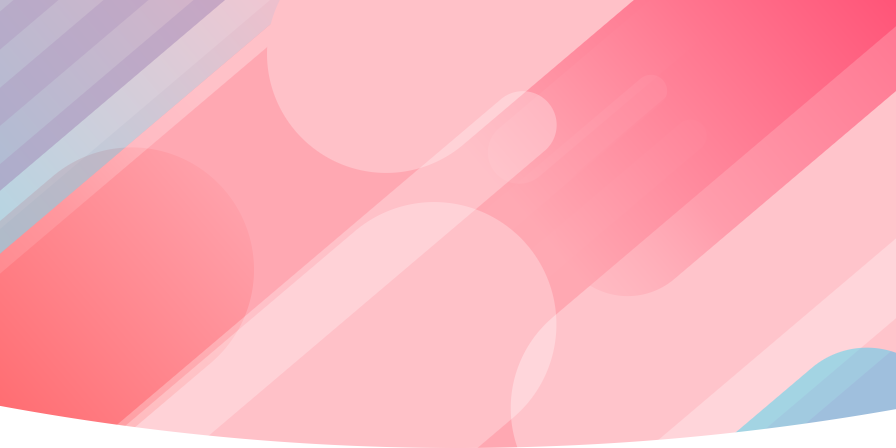
This background is drawn by a WebGL 1 fragment shader. Its source:

```glsl
precision highp float;
// Pastel backdrop of overlapping diagonal ribbons with rounded ends.
// Each ribbon is a half-infinite capsule, blended over a pink base with
// gradients running along the diagonal; a white curve trims the bottom.

uniform vec2 u_resolution;

const vec2 ALONG = vec2(0.763, 0.647);
const vec2 ACROSS = vec2(0.647, -0.763);
const vec3 WHITE = vec3(1.0);
const vec3 BASE_PINK = vec3(1.0, 0.66, 0.70);
const vec3 HOT_PINK = vec3(1.0, 0.33, 0.47);
const vec3 CORAL = vec3(1.0, 0.43, 0.45);
const vec3 SKY = vec3(0.64, 0.83, 0.89);
const vec3 DUSTY_ROSE = vec3(0.93, 0.76, 0.81);
const vec3 MAUVE = vec3(0.63, 0.54, 0.73);
const vec3 PERIWINKLE = vec3(0.62, 0.72, 0.86);
const float VEIL = 0.28;

// Distance to a ribbon with one round end, running from that end along dir.
float ribbon(vec2 p, vec2 end, float radius, vec2 dir) {
  vec2 q = p - end;
  return length(q - dir * max(dot(q, dir), 0.0)) - radius;
}

// Antialiased coverage of the inside of a distance field.
float fill(float d, float pixel) {
  return clamp(0.5 - d / pixel, 0.0, 1.0);
}

// Coverage of the strip between two values.
float strip(float v, float lo, float hi, float pixel) {
  return fill(max(lo - v, v - hi), pixel);
}

float ramp(float lo, float hi, float v) {
  return clamp((v - lo) / (hi - lo), 0.0, 1.0);
}

// Blue and mauve bands of the upper left corner.
vec3 coolBands(float along, float across, float pixel) {
  vec3 col = mix(SKY, DUSTY_ROSE, ramp(-0.35, 0.48, along));
  col = mix(col, WHITE, 0.12 * strip(across, 0.325, 0.39, pixel));
  float wave = abs(fract(across / 0.13 + 0.1) - 0.5) - 0.25;
  float stripe = fill(wave * 0.13, pixel);
  float tint = mix(0.27, 0.5, stripe) * fill(across - 0.325, pixel);
  return mix(col, MAUVE, tint);
}

// Blue ribbon with darker inner bands.
vec3 blueRibbon(float across, float pixel) {
  vec3 col = mix(SKY, PERIWINKLE, 0.35 * fill(1.836 - across, pixel));
  return mix(col, PERIWINKLE, 0.6 * fill(1.885 - across, pixel));
}

void main() {
  float pixel = 1.0 / u_resolution.y;
  vec2 p = gl_FragCoord.xy / u_resolution * vec2(2.0, 1.0);
  vec2 corner = p - vec2(0.0, 1.0);
  float along = dot(corner, ALONG);
  float across = dot(corner, ACROSS);
  vec3 col = BASE_PINK;

  // Wide hot ribbon towards the upper right.
  vec3 hot = mix(BASE_PINK, HOT_PINK, ramp(0.58, 1.53, along));
  col = mix(col, hot, fill(0.911 - across, pixel));

  // Faint highlights inside it.
  for (int i = 0; i < 2; i++) {
    vec2 end = vec2(1.453, 0.797) + float(i) * vec2(0.0885, -0.1);
    float glow = fill(ribbon(p, end, 0.036, -ALONG), pixel);
    col = mix(col, WHITE, 0.06 * glow * ramp(0.5, 1.0, along));
  }
  float inner = fill(ribbon(p, vec2(1.159, 0.66), 0.07, ALONG), pixel);
  col = mix(col, WHITE, 0.06 * inner * ramp(1.15, 0.6, along));

  // Coral ribbon on the left, then the cool corner over it.
  float coral = fill(ribbon(p, vec2(0.294, 0.398), 0.273, -ALONG), pixel);
  col = mix(col, CORAL, coral * mix(1.0, 0.1, ramp(-0.58, 0.13, along)));
  float edgeBand = strip(across, 0.432, 0.466, pixel);
  col = mix(col, WHITE, edgeBand * mix(0.12, VEIL, ramp(-0.2, 0.2, along)));
  float cool = fill(across - 0.432, pixel);
  col = mix(col, coolBands(along, across, pixel), 0.92 * cool);
  col = mix(col, vec3(0.72, 0.60, 0.66), 0.35 * cool * coral);

  // Translucent white ribbons.
  float top = fill(ribbon(p, vec2(0.862, 0.880), 0.266, ALONG), pixel);
  float slim = fill(ribbon(p, vec2(1.167, 0.721), 0.0755, -ALONG), pixel);
  float large = fill(ribbon(p, vec2(0.969, 0.276), 0.273, -ALONG), pixel);
  float right = fill(ribbon(p, vec2(1.406, 0.089), 0.266, ALONG), pixel);
  col = mix(col, mix(BASE_PINK, WHITE, VEIL), top);
  col = mix(col, WHITE, VEIL * slim);
  col = mix(col, WHITE, VEIL * large);
  vec3 pale = mix(BASE_PINK, WHITE, VEIL + 0.04);
  col = mix(col, mix(pale, WHITE, 0.3 * large), right);

  // Hot rim that overlaps the pale right ribbon.
  float rim = fill(ribbon(p, vec2(1.401, 0.5), 0.161, ALONG), pixel);
  col = mix(col, hot, rim * mix(0.35, 0.7, ramp(0.6, 0.9, along)));

  // Lower right corner: pale continuation, white band and blue ribbon.
  col = mix(col, pale, fill(1.7 - across, pixel));
  col = mix(col, WHITE, VEIL * strip(across, 1.7, 1.836, pixel));
  float blue = fill(ribbon(p, vec2(1.935, 0.034), 0.19, -ALONG), pixel);
  col = mix(col, blueRibbon(across, pixel), blue);

  // White curve along the bottom.
  float bow = (p.x - 1.02) / 1.02;
  col = mix(col, WHITE, fill(p.y - 0.094 * bow * bow, pixel));
  gl_FragColor = vec4(col, 1.0);
}
```
